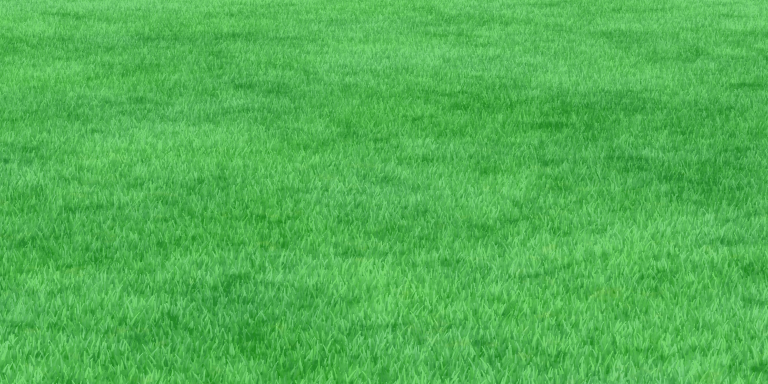
A WebGL 2 fragment shader for this texture:

```glsl
#version 300 es
precision highp float;
// A mown lawn seen at a low angle, shrinking toward the top of the canvas.
// Rows of short tapered blades are painted from far to near; stretched
// noise adds light bands, dark clumps, small tufts, and cool or straw tints.

uniform vec2 u_resolution;
out vec4 fragColor;

const vec3 GREEN = vec3(0.325, 0.705, 0.328);       // average grass
const vec3 TONE_STEP = vec3(0.066, 0.062, 0.062);   // one step of brightness
const vec3 COOL_STEP = vec3(0.010, -0.004, 0.030);  // one step toward blue
const vec3 STRAW = vec3(0.050, 0.010, -0.010);      // dry tint
const float SHRINK = 0.65;         // loss of scale from bottom to top
const vec2 CELL = vec2(0.012, 0.014);
const float BLADE_LENGTH = 0.025;
const float BLADE_HALF_WIDTH = 0.0029;
const float THINNEST = 0.0012;
const float MAX_LEAN = 0.85;
const float SOFTNESS = 0.0030;
const float BLADE_CONTRAST = 1.60;
const float BAND_CONTRAST = 2.9;
const float CLUMP_CONTRAST = 2.4;
const float TUFT_CONTRAST = 1.7;

float hash(vec2 p) {
  vec3 q = fract(vec3(p.xyx) * 0.1031);
  q += dot(q, q.yzx + 33.33);
  return fract((q.x + q.y) * q.z);
}

float noise(vec2 p) {
  vec2 i = floor(p), f = fract(p);
  f = f * f * (3.0 - 2.0 * f);
  return mix(mix(hash(i), hash(i + vec2(1.0, 0.0)), f.x),
             mix(hash(i + vec2(0.0, 1.0)), hash(i + 1.0), f.x), f.y);
}

// Fractal noise centred on zero
float fbm(vec2 p) {
  float sum = 0.0, amp = 0.5;
  for (int i = 0; i < 4; i++) {
    sum += amp * (noise(p) - 0.5);
    p = mat2(1.9, 0.25, -0.25, 1.9) * p + 17.3;
    amp *= 0.55;
  }
  return sum;
}

// Height on the canvas to distance along the lawn
float lawnDepth(float y) {
  return -log(1.0 - SHRINK * y) / SHRINK;
}

// One layer of blades; returns brightness and coolness over the given base
vec2 paintBlades(vec2 p, vec2 base, float seed, float soft) {
  float row = floor(lawnDepth(p.y) / CELL.y);
  vec2 shade = base;
  for (int j = 1; j >= -3; j--) {
    float r = row + float(j);
    for (int i = -2; i <= 2; i++) {
      // Each row has its own constant scale
      float rowScale = exp(-SHRINK * r * CELL.y);
      float col = floor(p.x / (CELL.x * rowScale)) + float(i);
      vec2 id = vec2(col, r) + seed;
      float depth = (r + hash(id + 3.7)) * CELL.y;
      float scale = exp(-SHRINK * depth);
      vec2 root = vec2((col + hash(id)) * CELL.x * rowScale,
                       (1.0 - scale) / SHRINK);

      // Slightly curved blade, narrowing to the tip
      float lean = (hash(id + 11.1) + hash(id + 23.9) - 0.9) * MAX_LEAN;
      float size = BLADE_LENGTH * scale * mix(0.5, 1.2, hash(id + 41.3));
      vec2 d = p - root;
      float along = clamp(d.y / size, 0.0, 1.0);
      float bend = lean * size * along * (0.6 + 0.4 * along);
      float dist = length(vec2((d.x - bend) / sqrt(1.0 + lean * lean),
                               d.y - along * size));
      float halfWidth = BLADE_HALF_WIDTH * scale * (1.0 - 0.6 * along);
      halfWidth = max(halfWidth, THINNEST);
      float cover = clamp((halfWidth - dist) / soft + 0.5, 0.0, 1.0);

      float tone = (hash(id + 57.7) - 0.5) * 3.0 + (along - 0.5) * 0.9;
      float cool = (hash(id + 71.9) - 0.5) * 2.0;
      shade = mix(shade, vec2(tone, cool), cover * 0.92);
    }
  }
  return shade;
}

void main() {
  vec2 p = gl_FragCoord.xy / u_resolution.y;
  float soft = max(SOFTNESS, 1.0 / u_resolution.y);
  float depth = lawnDepth(p.y);
  vec2 ground = vec2(p.x, depth);

  // Fine blades in two layers
  vec2 grass = paintBlades(p, vec2(-0.5, 0.0), 113.0, soft);
  grass = paintBlades(p + vec2(0.005, 0.0), grass, 407.0, soft);
  grass *= BLADE_CONTRAST * mix(1.0, 0.62, p.y);

  // Broad flat bands, ragged clumps and small tufts
  float band = fbm(ground * vec2(1.7, 6.0) + 5.2);
  float clump = fbm(ground * vec2(11.0, 26.0) + 31.0);
  float tuft = fbm(ground * vec2(38.0, 55.0) + 211.0);
  float tone = grass.x + BAND_CONTRAST * band + CLUMP_CONTRAST * clump;
  tone += TUFT_CONTRAST * tuft * (1.0 - 0.5 * p.y);
  tone -= 0.7 * smoothstep(0.12, 0.32, -clump - 0.4 * tuft) * (1.0 - 0.6 * p.y);
  tone += 0.60 * smoothstep(0.65, 1.0, p.y) + 0.06;
  tone = clamp(tone, -2.7, 2.1);

  // Tints: cool shade, and straw in the near grass
  float cool = grass.y + 2.5 * fbm(ground * vec2(3.0, 9.0) + 77.0);
  float straw = smoothstep(0.10, 0.36, fbm(ground * vec2(14.0, 27.0) + 139.0));
  straw *= (1.0 - smoothstep(0.35, 0.8, p.y)) * smoothstep(-0.2, 0.2, tuft);

  vec3 color = GREEN + tone * TONE_STEP + cool * COOL_STEP + straw * STRAW;
  fragColor = vec4(clamp(color, 0.0, 1.0), 1.0);
}
```
